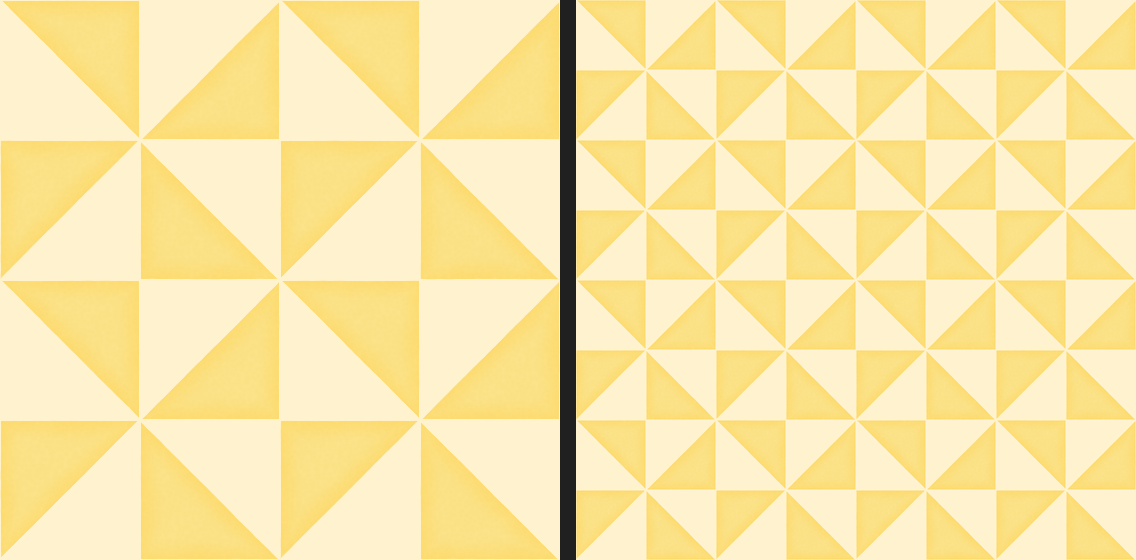
Left: one tile. Right: repeated 2 by 2.
Write a Shadertoy shader that draws this pattern.

```glsl
// Draws a tiling quilt of butter-yellow pinwheels on cream, with softly shaded blades.

const float TAU = 6.2831853;
const float REPEATS = 2.0;        // pinwheels across and down
const float GRAIN_CELLS = 120.0;  // grain cells across the canvas

const vec3 CREAM = vec3(1.0, 0.95, 0.81);
const vec3 BLADE_CENTRE = vec3(0.985, 0.885, 0.53);
const vec3 BLADE_EDGE = vec3(0.99, 0.86, 0.44);

vec2 hash22(vec2 p) {
    vec3 h = fract(p.xyx * vec3(0.1031, 0.1030, 0.0973));
    h += dot(h, h.yzx + 33.33);
    return fract((h.xx + h.yz) * h.zy);
}

// Layered sines with whole frequencies, so they wrap; range about -1 to 1.
float wave(vec2 uv, float frequency) {
    vec2 a = TAU * frequency * uv;
    float sum = sin(a.x + 1.7 * sin(a.y)) + sin(a.y + 1.3 * sin(a.x + 2.0));
    sum += 0.5 * sin(2.0 * a.x - 3.0 * a.y + 0.8);
    return sum / 2.5;
}

// Distance to the nearest scattered point, wrapping after a whole number of cells.
float cellular(vec2 uv, float cells) {
    vec2 p = uv * cells;
    vec2 id = floor(p);
    float nearest = 2.0;
    for (int y = -1; y <= 1; y++) {
        for (int x = -1; x <= 1; x++) {
            vec2 cell = id + vec2(x, y);
            nearest = min(nearest, distance(p, cell + hash22(mod(cell, cells))));
        }
    }
    return nearest;
}

// Inside distance to the blade; q spans -1 to 1 over one pinwheel.
float bladeDistance(vec2 q) {
    // Quarter turns fold all four blades onto the first quadrant.
    vec2 f = q.x * q.y < 0.0 ? abs(q.yx) : abs(q);
    return min(min(f.y, 1.0 - f.x), (f.x - f.y) * 0.70711);
}

vec3 bladeColour(float inside, float mottle, float grain) {
    float fade = smoothstep(-0.03, 0.18, inside + 0.012 * mottle);
    vec3 colour = mix(BLADE_EDGE, BLADE_CENTRE, fade);
    return colour + vec3(0.3, 0.5, 1.0) * (0.004 * mottle + 0.02 * (grain - 0.5));
}

void mainImage(out vec4 fragColor, in vec2 fragCoord) {
    vec2 uv = fragCoord / iResolution.xy;
    float pixel = 2.0 * REPEATS / iResolution.y;
    float inside = bladeDistance(2.0 * fract(uv * REPEATS) - 1.0);

    // Slightly uneven, hand-cut edges
    float inset = 0.003 + 0.002 * wave(uv, 5.0) + 0.001 * wave(uv, 31.0);
    float coverage = smoothstep(0.0, pixel, inside - inset);

    // Shaded blades over plain cream
    vec3 blade = bladeColour(inside, wave(uv, 7.0), cellular(uv, GRAIN_CELLS));
    fragColor = vec4(mix(CREAM, blade, coverage), 1.0);
}
```
